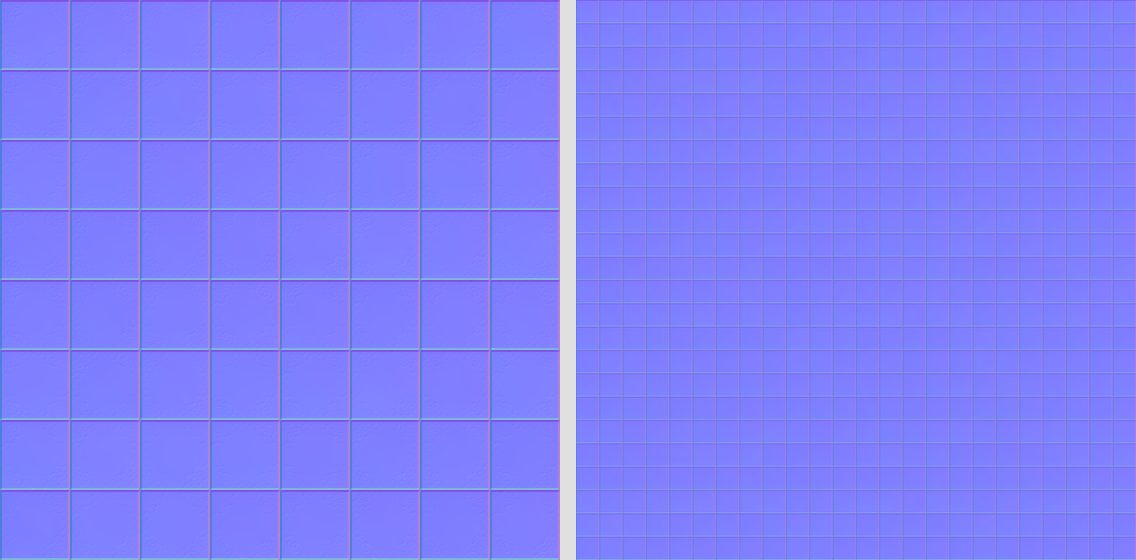
Left: one tile. Right: repeated 3 by 3.
Reproduce this texture map procedurally as a WebGL 2 fragment shader.

```glsl
#version 300 es
precision highp float;
// Tangent-space normal map of square glazed tiles split by thin grooves.
// Rounded-box distance gives the coloured bevels; a mirrored height function
// embosses faint floral scrolls; wrapped gradient noise adds tilt and chips.

#define TILES 8.0
#define GROOVE_GAP 0.003
#define BEVEL_WIDTH 0.021
#define CORNER_RADIUS 0.035
#define RELIEF_HEIGHT 0.0009
#define STROKE_WIDTH 0.012
#define PILLOW 0.030
#define TILT 0.014
#define WAVINESS 0.022
#define CHIP_DEPTH 0.012

uniform vec2 u_resolution;
out vec4 fragColor;

const float TAU = 6.2831853;
const vec3 FLAT = vec3(0.50, 0.50, 1.00);
const vec3 BEVEL_LEFT = vec3(0.25, 0.50, 0.80);
const vec3 BEVEL_RIGHT = vec3(0.77, 0.50, 0.80);
const vec3 BEVEL_BOTTOM = vec3(0.50, 0.77, 0.80);
const vec3 BEVEL_TOP = vec3(0.50, 0.29, 0.86);

vec2 hash2(vec2 p) {
    vec2 k = vec2(dot(p, vec2(127.1, 311.7)), dot(p, vec2(269.5, 183.3)));
    return fract(sin(k) * 43758.5) * 2.0 - 1.0;
}

float corner(vec2 cell, vec2 offset, vec2 f, float period) {
    return dot(hash2(mod(cell + offset, period)), f - offset);
}

// Gradient noise that wraps after a whole number of cells
float noise(vec2 p, float period) {
    vec2 i = floor(p), f = fract(p);
    vec2 u = f * f * f * (f * (f * 6.0 - 15.0) + 10.0);
    float low = mix(corner(i, vec2(0, 0), f, period), corner(i, vec2(1, 0), f, period), u.x);
    float high = mix(corner(i, vec2(0, 1), f, period), corner(i, vec2(1, 1), f, period), u.x);
    return mix(low, high, u.y);
}

float stroke(float d) {
    d /= STROKE_WIDTH;
    return exp(-d * d);
}

// Embossed ornament, mirrored about both axes and the diagonal
float relief(vec2 t) {
    vec2 m = 0.5 - abs(fract(t) - 0.5);
    m = vec2(max(m.x, m.y), min(m.x, m.y));

    // Flower near each corner, with a small heart
    vec2 q = m - vec2(0.17);
    float r = length(q);
    float a = atan(q.y, q.x + 0.0001);
    float h = stroke(r - 0.075 - 0.026 * cos(5.0 * (a - TAU / 8.0)));
    h += 0.7 * stroke(r - 0.022);

    // Scalloped arc that closes the corner
    float bend = atan(m.y, m.x + 0.0001);
    float scallop = 0.36 + 0.028 * cos(12.0 * bend);
    h += 0.8 * stroke(length(m) - scallop);

    // Leaf tips on the border
    float ripple = 0.065 + 0.016 * cos(m.x * TAU * 9.0);
    h += 0.7 * stroke(m.y - ripple) * smoothstep(0.08, 0.14, m.x);

    // Scroll at the middle of each side
    float curl = length(m - vec2(0.38, 0.10)) - 0.045;
    h += 0.6 * stroke(curl) * smoothstep(0.05, 0.09, m.y);
    return h * RELIEF_HEIGHT;
}

void main() {
    vec2 uv = gl_FragCoord.xy / u_resolution;
    vec2 t = uv * TILES;
    vec2 c = fract(t) - 0.5;
    vec2 id = mod(floor(t), TILES);
    float aa = TILES / min(u_resolution.x, u_resolution.y);

    // Signed distance to the rounded tile edge, negative inside
    vec2 q = abs(c) - 0.5 + CORNER_RADIUS;
    vec2 outer = max(q, 0.0);
    float d = length(outer) + min(max(q.x, q.y), 0.0) - CORNER_RADIUS;
    vec2 facing = outer / max(length(outer), 0.0001);

    // Sparse chips widen the bevel
    float wear = smoothstep(0.36, 0.60, noise(uv * 128.0, 128.0));
    float width = BEVEL_WIDTH + CHIP_DEPTH * wear;
    float middle = -GROOVE_GAP - 0.5 * width;
    float bevel = clamp((0.5 * width - abs(d - middle)) / aa + 0.5, 0.0, 1.0);

    // Ornament slope, worn unevenly
    float e = 0.006;
    vec2 slope = vec2(relief(t - vec2(e, 0)) - relief(t + vec2(e, 0)),
                      relief(t - vec2(0, e)) - relief(t + vec2(0, e))) / (2.0 * e);
    slope *= 0.85 + 0.9 * noise(uv * 24.0, 24.0);

    // Pillowed face, tilt of each tile, and gentle glaze waves
    slope += PILLOW * c + 0.16 * c * c * c;
    slope += TILT * hash2(id + 3.0);
    slope += WAVINESS * vec2(noise(uv * 16.0, 16.0), noise(uv * 16.0 + 7.0, 16.0));
    slope += 0.10 * sign(c) * facing * exp(min(d, 0.0) * 45.0);

    // Each bevel takes the colour of the side it faces
    vec3 side = c.x < 0.0 ? BEVEL_LEFT : BEVEL_RIGHT;
    vec3 rise = c.y < 0.0 ? BEVEL_BOTTOM : BEVEL_TOP;
    vec2 share = facing * facing;
    vec3 bevelColor = FLAT + (side - FLAT) * share.x + (rise - FLAT) * share.y;

    // Green follows the downward axis
    vec3 color = FLAT + vec3(0.5 * slope.x, -0.5 * slope.y, 0.0);
    color = mix(color, bevelColor, bevel);
    fragColor = vec4(color, 1.0);
}
```
